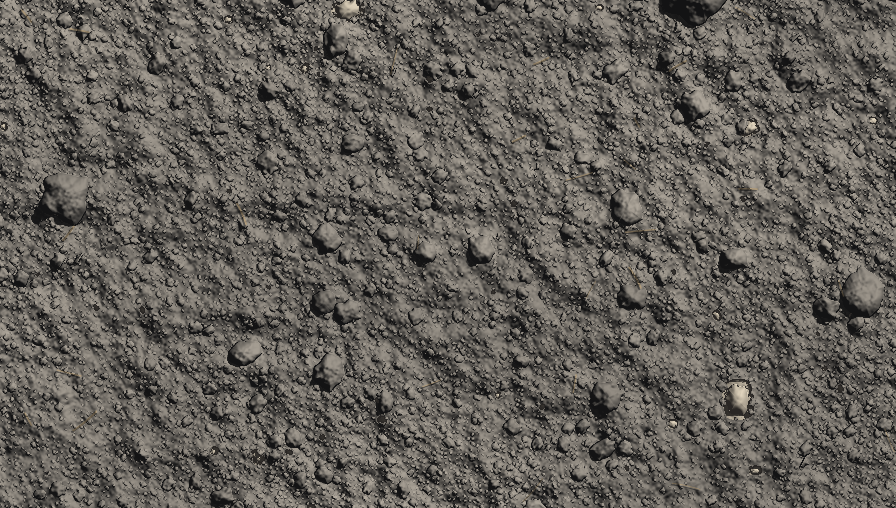
A WebGL 2 fragment shader for this texture:

```glsl
#version 300 es
precision highp float;
precision highp int;
// Dry crumbly soil in low sun: a height field of scattered clods in five
// sizes over rough ground, lit from the upper right with marched shadows,
// plus a few pale stones and thin bits of straw.
uniform vec2 u_resolution;
out vec4 fragColor;

const vec2 SUN_DIR = vec2(0.68, 0.73);
const float SUN_SLOPE = 0.88;
const float TAU = 6.2831853;

// Integer hash: three values in 0..1 for a cell and a seed
vec3 hash3(vec2 cell, int seed) {
    uvec3 v = uvec3(ivec3(ivec2(cell), seed));
    v = v * 1664525u + 1013904223u;
    v.x += v.y * v.z; v.y += v.z * v.x; v.z += v.x * v.y;
    v ^= v >> 16u;
    v.x += v.y * v.z; v.y += v.z * v.x; v.z += v.x * v.y;
    return vec3(v >> 8u) / 16777216.0;
}

mat2 rotation(float a) {
    float c = cos(a), s = sin(a);
    return mat2(c, s, -s, c);
}

float noise(vec2 p, int seed) {
    vec2 i = floor(p), f = p - i;
    f = f * f * (3.0 - 2.0 * f);
    float low = mix(hash3(i, seed).x, hash3(i + vec2(1, 0), seed).x, f.x);
    float high = mix(hash3(i + vec2(0, 1), seed).x, hash3(i + vec2(1, 1), seed).x, f.x);
    return mix(low, high, f.y);
}

// Rough ground: each octave adds about the same slope
float ground(vec2 p) {
    float h = 0.012 * noise(rotation(0.6) * p * vec2(4.0, 2.0), 3);
    float freq = 18.0;
    for (int i = 0; i < 4; i++) {
        h += 0.42 / freq * noise(p * freq, 10 + i);
        p = rotation(0.9) * p;
        freq *= 2.15;
    }
    return h;
}

// One size of clod: x = height, y = random tint of the highest clod
vec2 clods(vec2 p, float share, int seed) {
    vec2 top = vec2(0.0, 0.5);
    vec2 base = floor(p - 0.5);
    for (int k = 0; k < 4; k++) {
        vec2 cell = base + vec2(k & 1, k >> 1);
        vec3 place = hash3(cell, seed);
        if (place.z > share) continue;
        vec3 form = hash3(cell, seed + 50);
        float radius = mix(0.17, 0.37, form.x * form.x);
        vec2 q = p - cell - 0.5 - 0.6 * (place.xy - 0.5);
        q = rotation(form.y * TAU) * q / radius;
        q.y *= 1.0 + 0.5 * form.z;
        float d = mix(length(q), 1.15 * max(abs(q.x), abs(q.y)), 0.4);
        if (d > 1.4) continue;
        d += 0.4 * (noise(q * 2.2 + 40.0 * form.xy, seed) - 0.5);
        float dome = 0.8 * radius * pow(max(1.0 - d * d, 0.0), 0.6);
        if (dome > top.x) top = vec2(dome, fract(form.z * 37.0 + form.y));
    }
    return top;
}

// Whole surface: x = height, y = tint, z = pale stone flag
vec3 relief(vec2 p) {
    vec3 top = vec3(0.0, 0.5, 0.0);
    float crowding = 0.6 + 0.8 * noise(rotation(0.6) * p * vec2(4.5, 2.2), 7);
    float freq = 5.5;
    for (int i = 0; i < 5; i++) {
        float share = mix(0.07, 0.8, float(i) / 4.0) * crowding;
        vec2 c = clods(rotation(float(i) * 0.8) * p * freq, share, 100 + i);
        float pale = (i > 0 && i < 4) ? step(0.983, c.y) : 0.0;
        if (c.x / freq > top.x) top = vec3(c.x / freq, c.y, pale);
        freq *= 2.05;
    }
    top.x += ground(p) * (1.0 - 0.6 * top.z);
    return top;
}

// Fraction of sunlight blocked by higher ground towards the sun
float shadow(vec2 p, float height) {
    float blocked = 0.0, t = 0.003;
    for (int i = 0; i < 6; i++) {
        float rise = relief(p + SUN_DIR * t).x - height - SUN_SLOPE * t;
        blocked = max(blocked, smoothstep(0.0, 0.0025, rise));
        t *= 1.65;
    }
    return blocked;
}

// Coverage of sparse thin stalks
float straw(vec2 p, float pixel) {
    const float FREQ = 10.0;
    float cover = 0.0;
    vec2 base = floor(p * FREQ - 0.5);
    for (int k = 0; k < 4; k++) {
        vec2 cell = base + vec2(k & 1, k >> 1);
        vec3 place = hash3(cell, 200), form = hash3(cell, 201);
        vec2 q = p * FREQ - cell - 0.5 - 0.6 * (place.xy - 0.5);
        q = rotation(form.x * TAU) * q;
        q.y += 0.5 * (form.z - 0.5) * q.x * q.x;
        q.x -= clamp(q.x, -0.08 - 0.22 * form.y, 0.08 + 0.22 * form.y);
        float d = length(q) / FREQ - mix(0.0007, 0.002, form.z);
        cover = max(cover, step(place.z, 0.13) * (1.0 - smoothstep(-0.5 * pixel, 0.5 * pixel, d)));
    }
    return cover;
}

void main() {
    float pixel = 1.0 / u_resolution.y;
    vec2 p = gl_FragCoord.xy * pixel;
    const float STEP = 0.0025;

    // Sunlight on the surface
    vec3 here = relief(p);
    vec2 slope = vec2(relief(p + vec2(STEP, 0)).x, relief(p + vec2(0, STEP)).x) - here.x;
    vec3 normal = normalize(vec3(-slope / STEP, 1.0));
    float light = max(dot(normal, normalize(vec3(SUN_DIR, SUN_SLOPE))), 0.0);
    light *= 1.0 - 0.93 * shadow(p, here.x);
    light *= 1.0 - 0.5 * straw(p + SUN_DIR * 0.004, pixel);

    // Soil, pale stones, straw
    float albedo = 0.87 + 0.14 * here.y + 0.14 * (noise(p * 3.0, 5) - 0.5);
    vec3 soil = mix(vec3(0.075, 0.075, 0.078), vec3(0.67, 0.64, 0.595), light * albedo);
    vec3 stone = mix(vec3(0.16, 0.15, 0.14), vec3(0.88, 0.83, 0.74), light);
    vec3 stalk = vec3(0.72, 0.63, 0.49) * (0.4 + 0.6 * light);
    vec3 color = mix(soil, stone, here.z);
    color = mix(color, stalk, 0.85 * straw(p, pixel));
    fragColor = vec4(color, 1.0);
}
```
